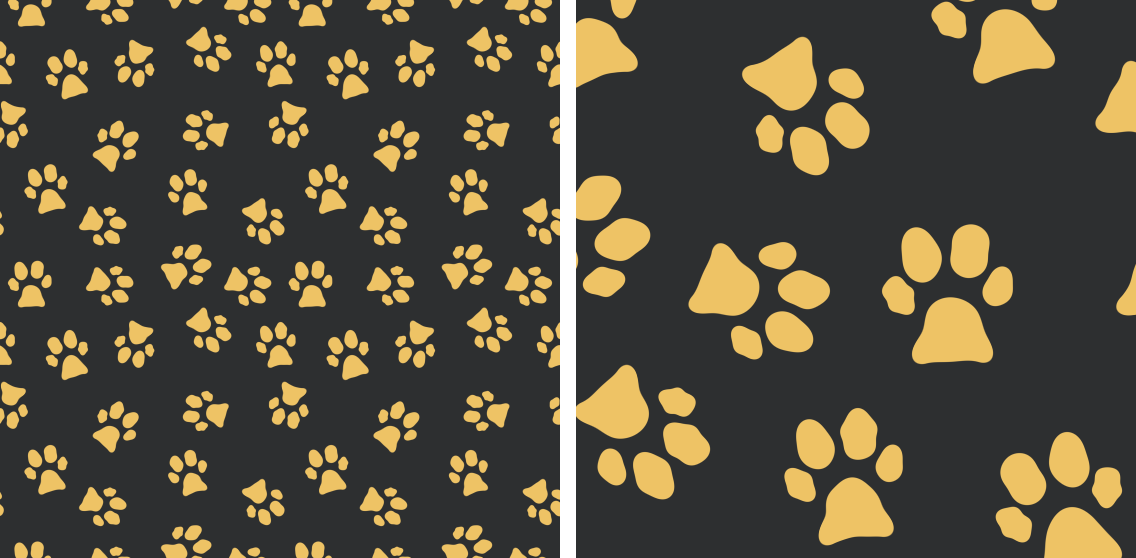
Left, the full canvas; right, a detail of the centre.
This pattern is drawn by a WebGL 2 fragment shader. Its source:

```glsl
#version 300 es
precision highp float;

uniform vec2 u_resolution;
out vec4 fragColor;

const vec3 CHARCOAL = vec3(0.178, 0.184, 0.188);
const vec3 GOLD = vec3(0.933, 0.765, 0.396);

const float TILE = 0.5013;        // tile side, in canvas widths
const float PAW_UNIT = 0.0779;    // one paw unit, in tile sides
const float LARGE_SCALE = 0.99;
const float SMALL_SCALE = 0.915;
const float WOBBLE = 0.016;       // hand-cut unevenness, in paw units
const float TOE_ASPECT = 0.70;
const vec2 PAD_CENTRE = vec2(0.04, -0.437);

// Toe: centre x, centre y, half length, tilt in degrees
const int TOE_COUNT = 4;
const vec4 TOES[TOE_COUNT] = vec4[](
    vec4(-0.783, 0.073, 0.315, 30.0),
    vec4(-0.450, 0.697, 0.430, 13.0),
    vec4( 0.307, 0.763, 0.430, -6.0),
    vec4( 0.750, 0.207, 0.315, -20.0));

// Paw: tile x, tile y, turn in degrees; the large ones come first
const int LARGE_COUNT = 5;
const int PAW_COUNT = 15;
const vec3 PAWS[PAW_COUNT] = vec3[](
    vec3(0.245, 0.715,   17.0), vec3(0.408, 0.462,  -40.0),
    vec3(0.169, 0.308,   12.0), vec3(0.657, 0.034,  -62.0),
    vec3(0.109, 0.968,    0.0), vec3(0.483, 0.766,  158.0),
    vec3(0.739, 0.816, -140.0), vec3(0.987, 0.752,    8.0),
    vec3(0.031, 0.548,  161.0), vec3(0.738, 0.521,   74.0),
    vec3(0.674, 0.297,   17.0), vec3(0.361, 0.187, -117.0),
    vec3(0.935, 0.204, -151.0), vec3(0.387, 0.974, -113.0),
    vec3(0.877, 0.973, -115.0));

float hash(vec2 p) {
    vec3 q = fract(vec3(p.xyx) * 0.1031);
    q += dot(q, q.yzx + 33.33);
    return fract((q.x + q.y) * q.z);
}

// Coordinates in a frame turned counter-clockwise
vec2 intoFrame(vec2 p, float degrees) {
    float a = radians(degrees), c = cos(a), s = sin(a);
    return mat2(c, -s, s, c) * p;
}

float smoothMin(float a, float b, float k) {
    float h = clamp(0.5 + 0.5 * (b - a) / k, 0.0, 1.0);
    return mix(b, a, h) - k * h * (1.0 - h);
}

float ellipseDistance(vec2 p, vec2 radii) {
    float k = length(p / radii);
    float slope = length(p / (radii * radii));
    return k * (k - 1.0) / max(slope, 1e-4);
}

// Domed top blended into a wide base with a shallow hollow below
float padDistance(vec2 p) {
    float dome = length(p - vec2(0.0, 0.08)) - 0.42;
    vec2 base = vec2(max(abs(p.x) - 0.41, 0.0), p.y + 0.24 + 0.35 * p.x * p.x);
    return smoothMin(dome, length(base) - 0.225, 0.3);
}

// Uneven outline, different for each part of each paw
float unevenness(vec2 p, vec2 id) {
    float angle = atan(p.y, p.x + 1e-5);
    float lobes = 3.0 + floor(3.0 * hash(id + 7.3));
    return WOBBLE * cos(lobes * angle + 6.2832 * hash(id));
}

float pawDistance(vec2 p, float id) {
    vec2 q = p - PAD_CENTRE;
    float d = padDistance(q) + unevenness(q, vec2(id, 11.0));
    for (int i = 0; i < TOE_COUNT; i++) {
        vec4 toe = TOES[i];
        q = intoFrame(p - toe.xy, toe.w);
        float toeDistance = ellipseDistance(q, toe.z * vec2(TOE_ASPECT, 1.0));
        d = min(d, toeDistance + unevenness(q, vec2(id, float(i))));
    }
    return d;
}

void main() {
    vec2 tilePos = gl_FragCoord.xy / u_resolution.x / TILE;

    // Nearest paw, wrapping across tile borders
    float d = 1.0;
    for (int i = 0; i < PAW_COUNT; i++) {
        vec3 paw = PAWS[i];
        float size = PAW_UNIT * (i < LARGE_COUNT ? LARGE_SCALE : SMALL_SCALE);
        vec2 offset = fract(tilePos - paw.xy + 0.5) - 0.5;
        vec2 local = intoFrame(offset, paw.z) / size;
        d = min(d, pawDistance(local, float(i)) * size);
    }

    // Edge about one pixel wide
    float edge = 0.7 / (u_resolution.x * TILE);
    fragColor = vec4(mix(GOLD, CHARCOAL, smoothstep(-edge, edge, d)), 1.0);
}
```
